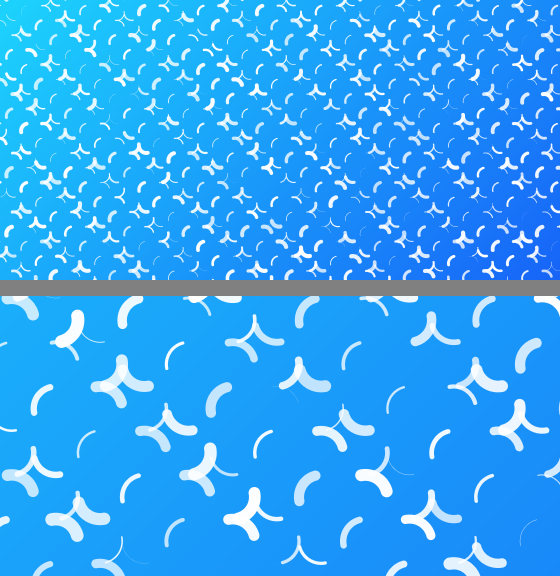
Top, the full canvas; bottom, a detail of the centre.
Give the GLSL for this pattern, as a Shadertoy shader.

```glsl
// White round-capped arcs scattered over a diagonal cyan-to-blue gradient.
// Each grid cell holds one arc; its quarter turn follows the cell's diagonal,
// so three neighbours meet as a star and the fourth arc stands alone.

const float ROWS = 19.0;                     // grid cells per canvas height
const vec2  GRID_OFFSET = vec2(0.43, 0.62);  // grid shift, in cells
const float ARC_RADIUS = 0.5;                // in cells
const float ARC_HALF_ANGLE = 0.75;           // radians
const float ARC_TILT = 2.58;                 // middle direction of a lone arc
const float MAX_STROKE = 0.29;               // widest stroke, in cells
const float MIN_OPACITY = 0.72;
const vec3  CYAN = vec3(0.11, 0.83, 0.99);
const vec3  BLUE = vec3(0.09, 0.39, 0.97);
const vec3  WHITE = vec3(1.0);
const float QUARTER_TURN = 1.5707963;

vec2 hash22(vec2 p) {
    vec3 q = fract(vec3(p.xyx) * vec3(0.1031, 0.1030, 0.0973));
    q += dot(q, q.yzx + 33.33);
    return fract((q.xx + q.yz) * q.zy);
}

// Distance to the centre line of an arc around the direction "middle"
float arcDistance(vec2 p, float middle) {
    float c = cos(middle), s = sin(middle);
    p = vec2(c * p.x + s * p.y, abs(c * p.y - s * p.x));
    vec2 tip = ARC_RADIUS * vec2(cos(ARC_HALF_ANGLE), sin(ARC_HALF_ANGLE));
    return atan(p.y, p.x) < ARC_HALF_ANGLE
        ? abs(length(p) - ARC_RADIUS) : length(p - tip);
}

// Share of a pixel covered by a stroke; hairlines fade out smoothly
float strokeCoverage(float d, float halfWidth, float pixel) {
    return clamp((halfWidth - d) / pixel + 0.5, 0.0, 1.0)
         - clamp((-halfWidth - d) / pixel + 0.5, 0.0, 1.0);
}

void mainImage(out vec4 fragColor, in vec2 fragCoord) {
    vec2 p = fragCoord / iResolution.y;
    float aspect = iResolution.x / iResolution.y;

    // Background running from top left to bottom right
    vec3 color = mix(CYAN, BLUE, (p.x + 1.0 - p.y) / (aspect + 1.0));

    // Arcs of this cell and its neighbours
    vec2 grid = p * ROWS - GRID_OFFSET;
    float pixel = ROWS / iResolution.y;
    for (int j = -1; j <= 1; j++) {
        for (int i = -1; i <= 1; i++) {
            vec2 cell = floor(grid) + vec2(i, j);
            float turns = 2.0 - mod(cell.x + cell.y, 4.0);
            float middle = ARC_TILT + turns * QUARTER_TURN;
            vec2 rnd = hash22(cell + 57.0);
            float d = arcDistance(grid - cell - 0.5, middle);
            float cover = strokeCoverage(d, 0.5 * MAX_STROKE * rnd.x, pixel);
            color = mix(color, WHITE, cover * mix(MIN_OPACITY, 1.0, rnd.y));
        }
    }
    fragColor = vec4(color, 1.0);
}
```
